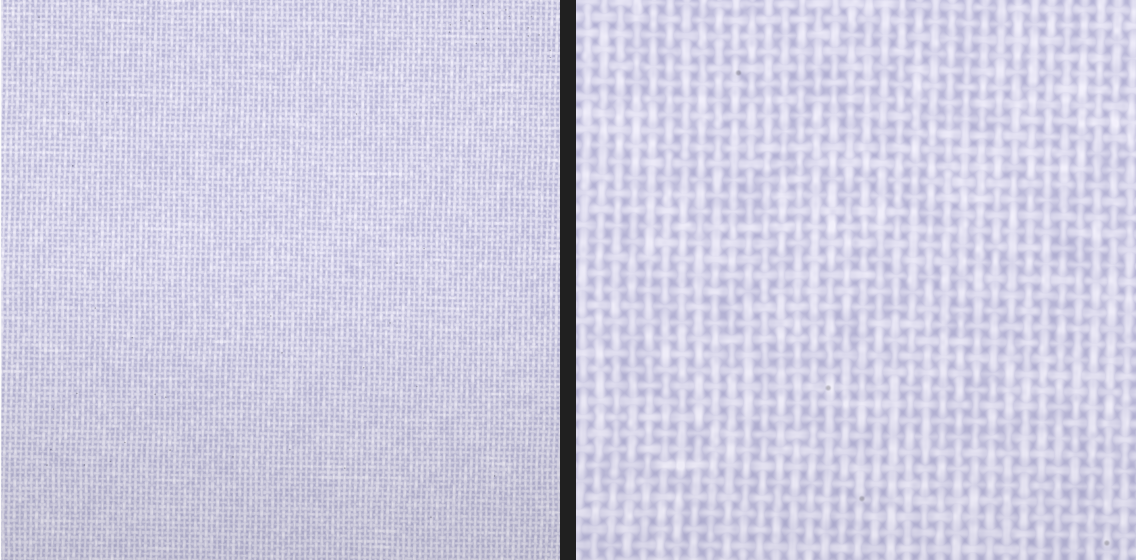
Left, the full canvas; right, a detail of the centre.
Give the GLSL for this texture, as a three.js fragment shader.

```glsl
// Pale lavender plain-weave cloth: warp and weft threads cross over and under.
// Each thread is a soft band whose brightness follows its lift; noise adds
// uneven width, faint slubs, fibre grain, sparse specks and a light falloff.
#define WARP_COUNT 102.0
#define WEFT_COUNT 105.0
#define WARP_HALF_WIDTH 0.26
#define WEFT_HALF_WIDTH 0.25
#define EDGE_SOFTNESS 0.21
#define SKEW vec2(-2.0, 1.6)
#define SLUB_STRENGTH 0.20
#define GRAIN_STRENGTH 0.30
#define SPECK_GRID 150.0
#define MARGIN_WIDTH 0.0024
#define GAP_COLOR vec3(0.705, 0.698, 0.828)
#define THREAD_COLOR vec3(0.908, 0.900, 0.955)

varying vec2 vUv;

const float PI = 3.14159;

float hash(vec2 p) {
  vec3 q = fract(vec3(p.xyx) * 0.1031);
  q += dot(q, q.yzx + 33.33);
  return fract((q.x + q.y) * q.z);
}

float noise(vec2 p) {
  vec2 i = floor(p);
  vec2 f = fract(p);
  f = f * f * (3.0 - 2.0 * f);
  return mix(mix(hash(i), hash(i + vec2(1.0, 0.0)), f.x),
             mix(hash(i + vec2(0.0, 1.0)), hash(i + vec2(1.0, 1.0)), f.x), f.y);
}

// Soft band around the centre line of a thread
float band(float offset, float halfWidth) {
  return 1.0 - smoothstep(halfWidth - EDGE_SOFTNESS, halfWidth + EDGE_SOFTNESS, abs(offset));
}

// Brightness of the woven threads, 0 in the gaps and near 1 on the crowns
float weave(vec2 p) {
  vec2 id = floor(p);
  vec2 f = fract(p) - 0.5;
  float side = 1.0 - 2.0 * mod(id.x + id.y, 2.0);

  // Width and tone vary along every thread
  float warpVary = noise(vec2(id.x * 7.0, p.y * 0.6)) - 0.5;
  float weftVary = noise(vec2(p.x * 0.5, id.y * 11.0 + 300.0)) - 0.5;
  float warp = band(f.x, WARP_HALF_WIDTH + 0.12 * warpVary);
  float weft = band(f.y, WEFT_HALF_WIDTH + 0.16 * weftVary);

  // A thread rises where it passes over and sinks where it passes under
  warp *= 0.84 + 0.14 * side * cos(PI * f.y) + 0.14 * warpVary;
  weft *= 0.66 - 0.18 * side * cos(PI * f.x) + 0.16 * weftVary;

  // Thick, pale slubs run along a few weft threads
  float slub = smoothstep(0.84, 1.0, noise(vec2(p.x * 0.10, id.y * 17.0 + 70.0)));
  return max(warp, weft) + SLUB_STRENGTH * slub * band(f.y, 0.28);
}

// Tiny dark fibre specks, denser toward the upper right
float specks(vec2 uv) {
  vec2 p = uv * SPECK_GRID;
  vec2 id = floor(p);
  vec2 center = 0.35 + 0.3 * vec2(hash(id + 21.0), hash(id + 57.0));
  float corner = smoothstep(0.72, 0.95, uv.x) * smoothstep(0.82, 0.95, uv.y);
  float present = step(0.998 - 0.04 * corner, hash(id + 130.0));
  float dist = length(fract(p) - center);
  return present * (1.0 - smoothstep(0.08, 0.34, dist));
}

void main() {
  vec2 uv = vUv;

  // Slight turn and slow wandering of the threads
  vec2 p = uv * vec2(WARP_COUNT, WEFT_COUNT) + SKEW * uv.yx;
  p += 0.25 * (vec2(noise(uv * vec2(9.0, 12.0)), noise(uv * vec2(12.0, 8.0) + 40.0)) - 0.5);

  // Threads, fibre grain and broad mottling
  float shade = 0.05 + 0.95 * weave(p);
  shade += GRAIN_STRENGTH * (noise(uv * vec2(290.0, 270.0) + 11.0) - 0.5);
  shade += 0.06 * (noise(uv * vec2(30.0, 60.0) + 90.0) - 0.5);
  shade += 0.06 * (noise(uv * vec2(3.0, 9.0) + 5.0) - 0.5);
  vec3 color = mix(GAP_COLOR, THREAD_COLOR, clamp(shade, -0.15, 1.15));

  // Light fades toward the bottom and the corners
  float light = mix(0.945, 1.015, smoothstep(-0.05, 0.60, uv.y));
  vec2 fromCenter = uv - vec2(0.5, 0.65);
  light -= 0.05 * dot(fromCenter, fromCenter);
  color *= light;
  color *= 1.0 - 0.22 * specks(uv);

  // Thin white margin on the left
  float margin = 1.0 - smoothstep(MARGIN_WIDTH - 0.001, MARGIN_WIDTH + 0.001, uv.x);
  color = mix(color, vec3(0.985), margin);

  gl_FragColor = vec4(color, 1.0);
}
```
